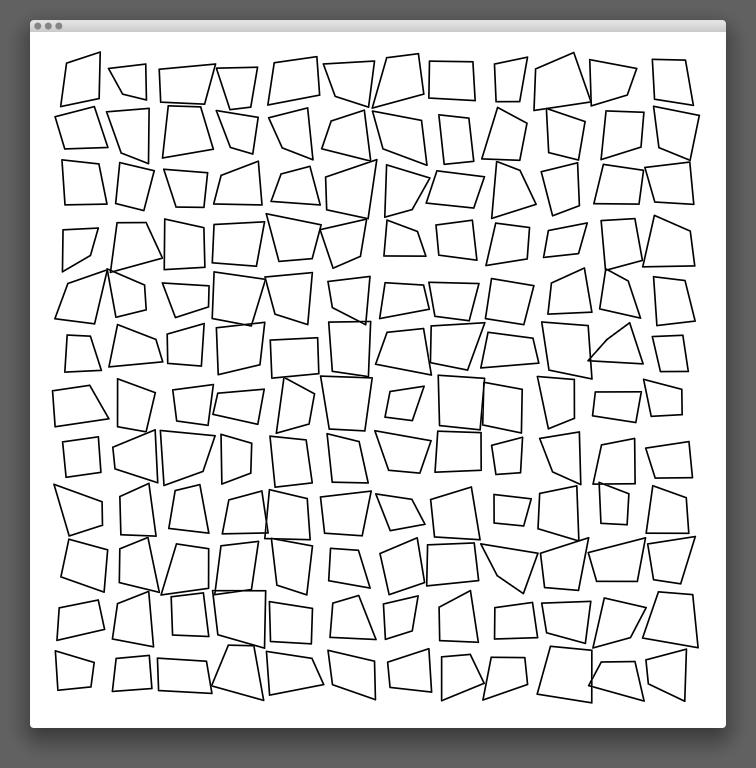
Give the GLSL for this pattern, as a Shadertoy shader.

```glsl
// A plain desktop window holding a 12 by 12 grid of outlined, irregular quads.
// Every quad is a square whose corners are pushed out by hashed amounts; each
// point checks the 3x3 neighbouring cells so that outlines may overlap.

const float GRID_COUNT = 12.0;
const float PITCH = 0.0700;            // all lengths are in canvas heights
const vec2 GRID_SHIFT = vec2(-0.0039, 0.0085);
const float CORNER_MIN = 0.0130;
const float CORNER_MAX = 0.0388;
const float LINE_HALF = 0.00108;
const vec2 WINDOW_HALF = vec2(0.4531, 0.4609);
const float WINDOW_LIFT = 0.0130;
const float TITLE_HEIGHT = 0.0156;

vec2 hash2(vec2 p) {
    vec2 q = vec2(dot(p, vec2(127.1, 311.7)), dot(p, vec2(269.5, 183.3)));
    return fract(sin(q) * 43758.5453);
}

float coverage(float dist, float pixel) {
    return clamp(0.5 - dist / pixel, 0.0, 1.0);
}

float roundedBox(vec2 p, vec2 halfSize, float radius) {
    vec2 q = abs(p) - halfSize + radius;
    return length(max(q, 0.0)) + min(max(q.x, q.y), 0.0) - radius;
}

float segment(vec2 p, vec2 a, vec2 b) {
    vec2 pa = p - a, ba = b - a;
    return length(pa - ba * clamp(dot(pa, ba) / dot(ba, ba), 0.0, 1.0));
}

// Corner of a cell's quad, index 0 to 3 counter-clockwise from lower left
vec2 quadCorner(vec2 cell, int index) {
    int k = index % 4;
    vec2 side = vec2(k == 1 || k == 2 ? 1.0 : -1.0, k >= 2 ? 1.0 : -1.0);
    vec2 rnd = hash2(cell + float(k) * vec2(17.3, 41.9) + 3.7);
    return side * mix(vec2(CORNER_MIN), vec2(CORNER_MAX), rnd);
}

float quadOutline(vec2 p, vec2 cell) {
    float dist = 1.0;
    for (int i = 0; i < 4; i++) {
        dist = min(dist, segment(p, quadCorner(cell, i), quadCorner(cell, i + 1)));
    }
    return dist;
}

// Distance to the nearest outline, p measured from the grid centre
float quadGrid(vec2 p) {
    vec2 g = p / PITCH + 0.5 * GRID_COUNT;
    vec2 home = floor(g);
    float dist = 1.0;
    for (int y = -1; y <= 1; y++) {
        for (int x = -1; x <= 1; x++) {
            vec2 cell = home + vec2(x, y);
            if (any(lessThan(cell, vec2(0.0))) ||
                any(greaterThanEqual(cell, vec2(GRID_COUNT)))) continue;
            dist = min(dist, quadOutline((g - cell - 0.5) * PITCH, cell));
        }
    }
    return dist;
}

// Title bar shade with three round buttons, p measured from its top left
float titleBar(vec2 p, float pixel) {
    float shade = mix(0.91, 0.79, clamp(-p.y / TITLE_HEIGHT, 0.0, 1.0));
    for (int i = 0; i < 3; i++) {
        vec2 button = vec2(0.0101 + 0.0137 * float(i), -0.5 * TITLE_HEIGHT);
        shade = mix(shade, 0.52, coverage(length(p - button) - 0.0045, pixel));
    }
    return shade;
}

void mainImage(out vec4 fragColor, in vec2 fragCoord) {
    float pixel = 1.0 / iResolution.y;
    vec2 p = (fragCoord - 0.5 * iResolution.xy) * pixel;
    vec2 w = p - vec2(0.0, WINDOW_LIFT);

    // Desktop and soft drop shadow
    float shadowDist = roundedBox(w + vec2(0.0, 0.013), WINDOW_HALF, 0.02);
    float shade = 0.38 * (1.0 - 0.5 * (1.0 - smoothstep(-0.035, 0.035, shadowDist)));

    // Page with its outlined quads
    float ink = coverage(quadGrid(p - GRID_SHIFT) - LINE_HALF, pixel);
    float page = 1.0 - ink;

    // Title bar over the page, then the window over the desktop
    vec2 topLeft = vec2(-WINDOW_HALF.x, WINDOW_HALF.y);
    float barMask = coverage(WINDOW_HALF.y - TITLE_HEIGHT - w.y, pixel);
    page = mix(page, titleBar(w - topLeft, pixel), barMask);
    shade = mix(shade, page, coverage(roundedBox(w, WINDOW_HALF, 0.005), pixel));

    fragColor = vec4(vec3(shade), 1.0);
}
```
